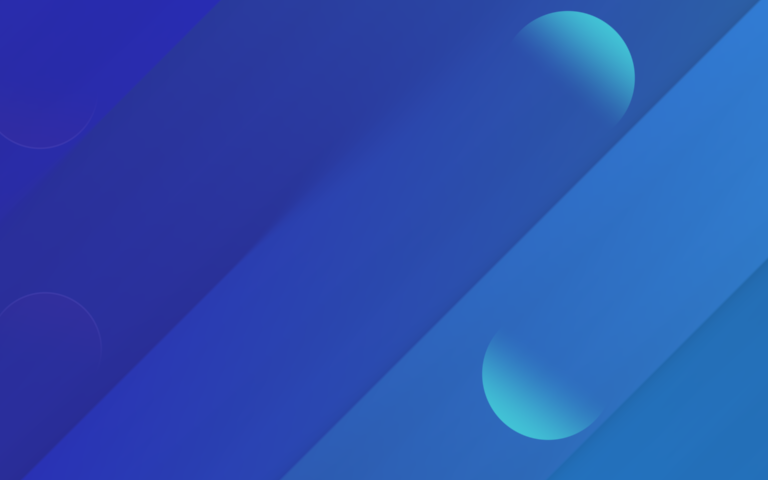
A Shadertoy shader for this background:

```glsl
// Diagonal blue bands with soft edge shadows, two fading teal discs and two faint violet rings.

const vec3 TEAL = vec3(0.26, 0.77, 0.84);
const vec3 VIOLET = vec3(0.24, 0.18, 0.62);
const vec3 RIM = vec3(0.36, 0.32, 0.76);

// Lays a band over everything past an edge; d is the signed distance to it.
vec3 layBand(vec3 base, vec3 band, float d, float softness) {
    return mix(base, band, smoothstep(-softness, softness, d));
}

// Darkening that fades away on one side of an edge (side is 1 or -1).
float edgeShade(float d, float side, float width, float strength) {
    float facing = smoothstep(-0.004, 0.004, d * side);
    return 1.0 - strength * facing * exp(-abs(d) / width);
}

// Disc that is opaque toward dir and melts away past its centre.
vec3 fadingDisc(vec3 base, vec2 p, float radius, vec2 dir, float pixel) {
    float inside = smoothstep(pixel, -pixel, length(p) - radius);
    float along = dot(p, normalize(dir)) / radius;
    float fade = smoothstep(-0.25, 1.1, along);
    return mix(base, TEAL, inside * fade);
}

// Faint tinted disc with a thin rim, visible toward dir.
vec3 faintRing(vec3 base, vec2 p, float radius, vec2 dir, float pixel) {
    float d = length(p) - radius;
    float fade = smoothstep(-0.3, 1.0, dot(p, normalize(dir)) / radius);
    float inside = smoothstep(pixel, -pixel, d);
    float rim = smoothstep(0.0035, 0.0, abs(d));
    base = mix(base, VIOLET, inside * fade * 0.35);
    return mix(base, RIM, rim * fade * 0.28);
}

// Layered sines giving quiet streaks along the bands.
float streaks(float across, float along) {
    float sum = 0.0;
    float amplitude = 0.5;
    float frequency = 17.0;
    for (int i = 0; i < 4; i++) {
        sum += amplitude * sin(across * frequency + 0.7 * sin(along * 2.0 + float(i)));
        frequency *= 2.1;
        amplitude *= 0.6;
    }
    return sum;
}

void mainImage(out vec4 fragColor, in vec2 fragCoord) {
    vec2 p = fragCoord / iResolution.y;
    float pixel = 1.0 / iResolution.y;

    // Diagonal coordinates: across the bands and along them
    float across = p.x + 1.0 - p.y;
    float along = p.x + p.y;
    float u = along / 2.6;

    // Signed distances to the four band edges
    vec4 d = (across - vec4(0.46, 1.045, 1.584, 2.137)) * 0.7071;

    // Band gradients
    vec3 indigo = mix(vec3(0.165, 0.17, 0.61), vec3(0.15, 0.17, 0.76), u);
    vec3 navy = mix(vec3(0.165, 0.18, 0.61), vec3(0.165, 0.30, 0.64), u * u * 1.3);
    vec3 royal = mix(vec3(0.16, 0.215, 0.71), vec3(0.175, 0.35, 0.655), u);
    royal.g += 0.10 * (across - 1.3);
    vec3 azure = mix(vec3(0.17, 0.33, 0.66), vec3(0.19, 0.495, 0.82), u);
    azure.g += 0.06 * (across - 1.85);
    vec3 ocean = mix(vec3(0.13, 0.45, 0.77), vec3(0.145, 0.43, 0.70), u);

    // Shading beside the edges
    navy *= edgeShade(d.x, 1.0, 0.04, 0.03);
    navy *= edgeShade(d.y, -1.0, 0.03, 0.05 * (1.0 - u));
    royal *= edgeShade(d.z, -1.0, 0.012, 0.08);
    ocean *= edgeShade(d.w, 1.0, 0.015, 0.08);

    // The first edge softens to the lower left, the second to the upper right
    float firstSoftness = mix(0.05, 1.5 * pixel, smoothstep(0.4, 1.0, along));
    float secondSoftness = mix(0.004, 0.13, smoothstep(0.9, 1.9, along));

    vec3 color = layBand(indigo, navy, d.x, firstSoftness);
    color = layBand(color, royal, d.y, secondSoftness);
    color = layBand(color, azure, d.z, 0.004);
    color = layBand(color, ocean, d.w, 0.004);
    color *= 1.0 + 0.012 * streaks(across, along);

    // Faint rings on the left
    color = faintRing(color, p - vec2(0.083, 0.812), 0.121, vec2(-0.2, -1.0), pixel);
    color = faintRing(color, p - vec2(0.094, 0.273), 0.117, vec2(0.25, 1.0), pixel);

    // Teal discs on the right
    color = fadingDisc(color, p - vec2(1.183, 0.8375), 0.1396, vec2(0.65, 0.76), pixel);
    color = fadingDisc(color, p - vec2(1.142, 0.221), 0.1375, vec2(-0.6, -0.8), pixel);

    fragColor = vec4(color, 1.0);
}
```
